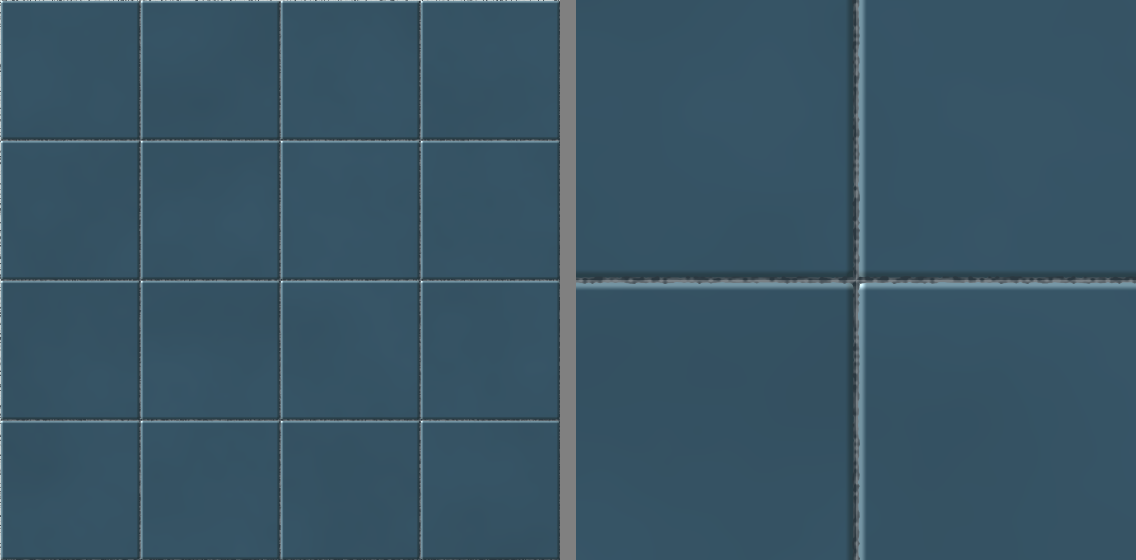
Left: the whole. Right: its middle third, enlarged.
Give the GLSL for this pattern, as a Shadertoy shader.

```glsl
// Four by four glazed blue square tiles with thin, gritty grout.
// Each tile has a narrow bevel lit from the upper left; value noise
// clouds the glaze and roughens the grout.

float hash(vec2 p) {
    vec3 q = fract(vec3(p.xyx) * 0.1031);
    q += dot(q, q.yzx + 33.33);
    return fract((q.x + q.y) * q.z);
}

float noise(vec2 p) {
    vec2 i = floor(p), f = fract(p);
    f = f * f * (3.0 - 2.0 * f);
    return mix(mix(hash(i), hash(i + vec2(1, 0)), f.x),
               mix(hash(i + vec2(0, 1)), hash(i + vec2(1, 1)), f.x), f.y);
}

float fbm(vec2 p) {
    float sum = 0.0, amplitude = 0.5;
    for (int i = 0; i < 4; i++) {
        sum += amplitude * noise(p);
        p = p * 2.03 + 17.1;
        amplitude *= 0.5;
    }
    return sum;
}

// Bevel strength for distances from two tile edges
vec2 bevel(vec2 d) {
    return 1.0 - smoothstep(0.011, 0.027, d);
}

void mainImage(out vec4 fragColor, in vec2 fragCoord) {
    vec2 p = 4.0 * fragCoord / iResolution.xy;
    float pixel = 4.0 / iResolution.y;
    vec2 cell = floor(p), f = fract(p);

    // Distances from the lit (left, top) and shaded (right, bottom) edges
    vec2 litEdge = vec2(f.x, 1.0 - f.y);
    vec2 shadeEdge = vec2(1.0 - f.x, f.y);
    float litDist = min(litEdge.x, litEdge.y);
    float shadeDist = min(shadeEdge.x, shadeEdge.y);

    // Glaze with soft clouds and a slight shift from tile to tile
    float cloud = fbm(p * 1.6 + 9.0 * hash(cell + 3.0)) - 0.47;
    float tint = hash(cell + 21.0) - 0.5;
    vec3 color = vec3(0.208, 0.322, 0.388) * (1.0 + 0.11 * cloud + 0.015 * tint);

    // Bevel: highlights add up to a bright upper left corner
    vec2 lit = bevel(litEdge);
    vec2 shade = bevel(shadeEdge);
    color += vec3(0.25, 0.26, 0.25) * (lit.x + lit.y) + 0.2 * lit.x * lit.y;
    color -= vec3(0.045, 0.075, 0.105) * min(shade.x + shade.y, 1.4);

    // Grout: dark specks on the shaded side, paler grey on the lit side
    float grit = noise(p * 110.0);
    float litSide = smoothstep(-0.004, 0.004, shadeDist - litDist);
    float pale = clamp(0.6 * litSide + 0.9 * (grit - 0.3), 0.0, 1.0);
    vec3 grout = mix(vec3(0.17, 0.22, 0.25), vec3(0.47, 0.50, 0.52), pale);

    // The outer left and top rims catch more light
    float rim = 1.0 - smoothstep(0.006, 0.012, min(p.x, 4.0 - p.y));
    grout = mix(grout, vec3(0.80, 0.83, 0.83), rim * smoothstep(0.15, 0.5, grit));

    float seam = min(litDist, shadeDist) + 0.004 * (grit - 0.5);
    color = mix(grout, color, smoothstep(0.007 - 0.5 * pixel, 0.007 + 0.5 * pixel, seam));

    fragColor = vec4(clamp(color, 0.0, 1.0), 1.0);
}
```
